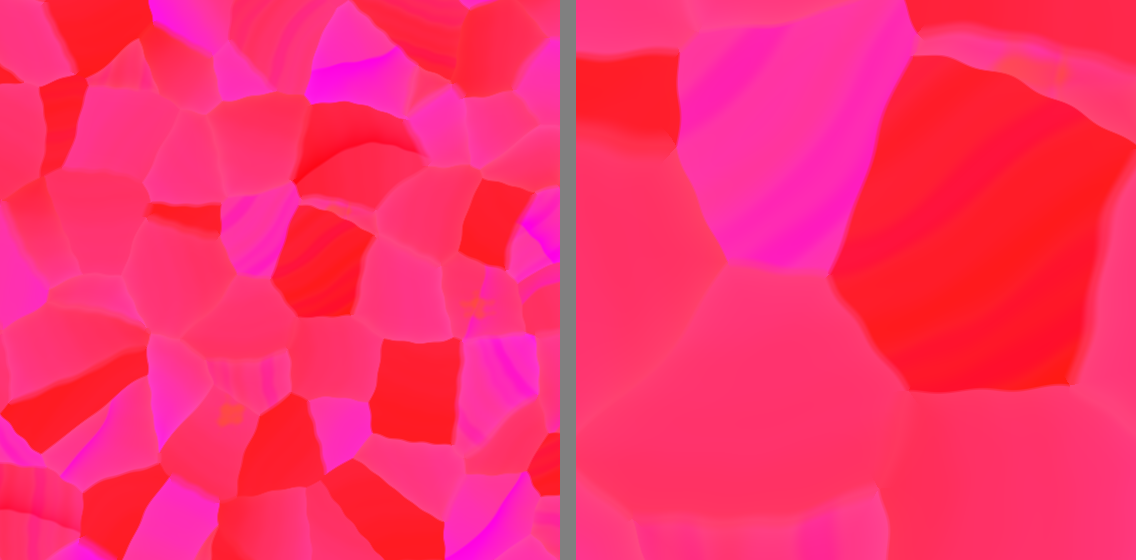
Left: the whole. Right: its middle third, enlarged.
Reproduce this texture procedurally as a WebGL 2 fragment shader.

```glsl
#version 300 es
precision highp float;
// Irregular mosaic of glowing red, pink and magenta grains with soft inner shading.

uniform vec2 u_resolution;
out vec4 fragColor;

const float GRAINS_ACROSS = 7.4;
const float SIZE_SPREAD = 0.45;
const float RED_SHARE = 0.19;
const vec3 ORANGE = vec3(1.0, 0.36, 0.08);

vec3 hash3(vec2 cell, float salt) {
    vec3 q = fract(vec3(cell.xyx) * vec3(0.1031, 0.1030, 0.0973) + salt * 0.137);
    q += dot(q, q.yxz + 33.33);
    return fract((q.xxy + q.yzz) * q.zyx);
}

// Layered sines that bend the straight cell borders
vec2 warp(vec2 p) {
    vec2 broad = sin(p.yx * vec2(1.9, 2.3) + vec2(0.4, 2.1));
    vec2 middle = sin(p.yx * 5.3 + p.xy * 2.7 + vec2(1.3, 4.2));
    vec2 fine = sin(p.yx * 19.0 - p.xy * 11.0);
    return p + 0.09 * broad + 0.022 * middle + 0.008 * fine;
}

vec2 grainCentre(vec2 cell) {
    return cell + 0.5 + 0.92 * (hash3(cell, 1.0).xy - 0.5);
}

// Squared distance less a random weight, so grains vary in size
float grainPower(vec2 p, vec2 cell) {
    vec2 d = p - grainCentre(cell);
    return dot(d, d) - SIZE_SPREAD * hash3(cell, 1.0).z;
}

// Evenly spread value per grain: keeps the colour shares steady
float tonePick(vec2 cell) {
    return fract(dot(cell, vec2(0.7549, 0.5698)) + 0.22 * hash3(cell, 6.0).x);
}

// Blue amount selects a colour from red through pink to magenta
vec3 toneColour(float blue) {
    float b = clamp(blue, 0.07, 0.88);
    float green = mix(0.1, 0.208, smoothstep(0.08, 0.5, b));
    green -= 0.16 * smoothstep(0.6, 1.0, b);
    return vec3(1.0, green, b);
}

float baseTone(float pick) {
    float tone = 0.17;
    tone = mix(tone, 0.3, step(RED_SHARE, pick));
    tone = mix(tone, 0.425, step(0.27, pick));
    tone = mix(tone, 0.5, step(0.64, pick));
    return mix(tone, 0.67, step(0.83, pick));
}

vec3 grainColour(vec2 p, vec2 cell, float edge) {
    vec3 kind = hash3(cell, 2.0);
    vec3 shape = hash3(cell, 3.0);
    vec3 extra = hash3(cell, 4.0);
    float angle = 6.2832 * shape.x;
    vec2 axis = vec2(cos(angle), sin(angle));
    vec2 local = p - grainCentre(cell);
    float along = dot(local, axis);
    float across = dot(local, vec2(-axis.y, axis.x));
    float pick = tonePick(cell);
    float isPink = step(RED_SHARE, pick);
    float tone = baseTone(pick);

    // Gentle slope, steep in a few grains
    tone += along * mix(0.07, 0.08 + 0.45 * pow(shape.y, 4.0), isPink);

    // Curved bands
    float curve = along + (shape.z - 0.5) * across * across;
    float bands = sin(curve * 9.0 + 6.0 * kind.y) + 0.5 * sin(curve * 24.0 + 9.0 * kind.z);
    float streaky = smoothstep(0.76, 0.86, kind.y);
    tone += bands * mix(0.008, 0.035, streaky);

    // Crease: crisp on one side, fading on the other
    float fold = across + 0.3 * along * along - 0.3 * (extra.x - 0.5);
    float crease = smoothstep(-0.025, 0.025, fold) * exp(-4.5 * max(fold, 0.0));
    float creased = isPink * step(0.72, kind.z);
    tone += creased * crease * mix(-0.16, 0.26, step(0.4, extra.y));

    vec3 colour = toneColour(tone);
    colour.g -= 0.06 * streaky * smoothstep(0.0, 1.3, bands);
    colour.g -= 0.08 * creased * crease;

    // Pale glow along the rim
    float glow = exp(-edge * 12.0) * mix(0.12, 0.9, isPink) * extra.z;
    colour += glow * vec3(0.0, 0.1, 0.04);

    // Rare orange stain
    vec2 q = local - 0.28 * axis;
    float ripple = 0.035 * (sin(q.x * 31.0 + angle) + sin(q.y * 37.0 + 2.0 * angle));
    float stain = 1.0 - smoothstep(0.04, 0.24, length(q) + ripple);
    float stained = isPink * step(pick, 0.64) * step(0.84, extra.y);
    colour = mix(colour, ORANGE, 0.5 * stain * stained);
    return clamp(colour, 0.0, 1.0);
}

void main() {
    float side = min(u_resolution.x, u_resolution.y);
    vec2 p = warp(gl_FragCoord.xy / side * GRAINS_ACROSS + 13.0);
    vec2 home = floor(p);

    // Find the grain that owns this point
    float ownPower = 1e5;
    vec2 own = home;
    for (int y = -2; y <= 2; y++) {
        for (int x = -2; x <= 2; x++) {
            vec2 cell = home + vec2(x, y);
            float power = grainPower(p, cell);
            if (power < ownPower) { ownPower = power; own = cell; }
        }
    }

    // Find its closest border and the grain beyond
    float edge = 1e5;
    vec2 other = own;
    for (int y = -2; y <= 2; y++) {
        for (int x = -2; x <= 2; x++) {
            vec2 cell = home + vec2(x, y);
            if (cell == own) continue;
            float gap = length(grainCentre(cell) - grainCentre(own));
            float d = (grainPower(p, cell) - ownPower) / (2.0 * max(gap, 0.001));
            if (d < edge) { edge = d; other = cell; }
        }
    }

    // Most borders are crisp, a few melt together
    float pixel = GRAINS_ACROSS / side;
    float melt = pow(hash3(own + other, 5.0).x, 5.0);
    float blend = 0.5 + 0.5 * smoothstep(0.0, pixel + 0.1 * melt, edge);
    vec3 colour = mix(grainColour(p, other, edge), grainColour(p, own, edge), blend);
    fragColor = vec4(colour, 1.0);
}
```
